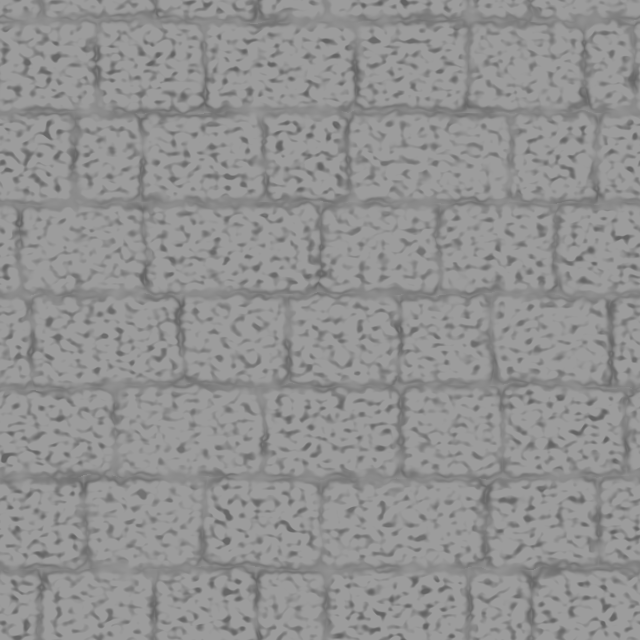
A three.js fragment shader for this texture map:

```glsl
// Grey cavity map of a rough stone block wall: seven courses of five or six blocks.
// Each course has jittered upright joints; a rounded-box distance shapes the blocks,
// and wrapping gradient noise adds ragged edges, patchy joint shadow and fine pits.

varying vec2 vUv;

const float COURSES = 7.0;
const float COURSE_SHIFT = 0.22;             // raises the first bed joint, in courses
const float MANY_BLOCKS = 6.0;
const float FEW_BLOCKS = 5.0;
const float JOINT_JITTER = 0.62;             // in block widths, below 1
const vec2 HALF_GAP = vec2(0.0050, 0.0075);  // half width of upright and bed joints
const float CORNER = 0.012;
const float EDGE_BLUR = 0.0045;
const float SHADOW_WIDTH = 0.0052;
const float RIM = 0.010;                     // smoother band inside each block edge

const float FACE_TONE = 0.612;
const float MORTAR_TONE = 0.555;
const float PIT_DEPTH = 0.20;
const float BED_SHADOW = 0.065;
const float UPRIGHT_SHADOW = 0.095;

vec2 hash2(vec2 p) {
  vec3 q = fract(p.xyx * vec3(0.1031, 0.1030, 0.0973));
  q += dot(q, q.yzx + 33.33);
  return fract((q.xx + q.yz) * q.zy);
}

// One corner's share of gradient noise; cells wrap at the period.
float slope(vec2 cell, vec2 offset, vec2 period) {
  vec2 gradient = hash2(mod(cell, period) + period * 1.7) * 2.0 - 1.0;
  return dot(gradient, offset);
}

float noise(vec2 uv, vec2 period) {
  vec2 p = uv * period;
  vec2 cell = floor(p);
  vec2 f = p - cell;
  vec2 w = f * f * f * (f * (f * 6.0 - 15.0) + 10.0);
  vec2 e = vec2(1.0, 0.0);
  float low = mix(slope(cell, f, period), slope(cell + e, f - e, period), w.x);
  float high = mix(slope(cell + e.yx, f - e.yx, period),
                   slope(cell + 1.0, f - 1.0, period), w.x);
  return 1.3 * mix(low, high, w.y);
}

// Position of an upright joint, in block widths along its course.
float jointAt(float index, float course, float blocks) {
  float r = hash2(vec2(mod(index, blocks) + 3.0, course * 5.0 + 11.0)).x;
  return index + JOINT_JITTER * (r - 0.5);
}

float roundedBox(vec2 p, vec2 halfSize) {
  vec2 d = abs(p) - halfSize + CORNER;
  return length(max(d, 0.0)) + min(max(d.x, d.y), 0.0) - CORNER;
}

// Dense chisel relief, slightly longer across than up; high values are hollows.
float relief(vec2 uv) {
  vec2 bend = vec2(noise(uv, vec2(37.0)), noise(uv, vec2(41.0)));
  vec2 p = uv + 0.005 * bend;
  return noise(p, vec2(61.0, 85.0)) + 0.65 * noise(p, vec2(83.0, 103.0));
}

void main() {
  // Uneven courses and ragged edges
  vec2 wave = vec2(noise(vUv, vec2(8.0, 11.0)), noise(vUv, vec2(7.0, 9.0)));
  vec2 ragged = vec2(noise(vUv, vec2(33.0)), noise(vUv, vec2(39.0)));
  vec2 p = vUv + 0.007 * wave + 0.007 * ragged;

  // Course: three of the seven hold fewer, longer blocks
  float height = p.y * COURSES + COURSE_SHIFT;
  float course = mod(floor(height), COURSES);
  float longCourse = step(abs(mod(course * course * course, COURSES) - 1.0), 0.5);
  float blocks = mix(MANY_BLOCKS, FEW_BLOCKS, longCourse);

  // Block between two neighbouring joints
  float along = p.x * blocks - mix(0.2, 0.57, mod(course, 2.0));
  float index = floor(along);
  if (along < jointAt(index, course, blocks)) index -= 1.0;
  else if (along > jointAt(index + 1.0, course, blocks)) index += 1.0;
  float left = jointAt(index, course, blocks);
  float right = jointAt(index + 1.0, course, blocks);
  vec2 local = vec2((along - 0.5 * (left + right)) / blocks,
                    (fract(height) - 0.5) / COURSES);
  vec2 halfSize = 0.5 * vec2((right - left) / blocks, 1.0 / COURSES) - HALF_GAP;
  float hollow = relief(vUv);
  float edge = roundedBox(local, halfSize) + 0.006 * hollow;

  // Pitted face, a little calmer near its rim and different from block to block
  float wear = hash2(vec2(mod(index, blocks) + 19.0, course + 41.0)).y;
  float inside = smoothstep(-0.002, RIM, -edge);
  float face = FACE_TONE - PIT_DEPTH * mix(0.8, 1.15, wear)
             * mix(0.3, 1.0, inside) * smoothstep(-0.06, 0.72, hollow);

  // Mortar and the patchy shadow along the block edge
  float mortar = MORTAR_TONE + 0.045 * noise(vUv, vec2(47.0, 59.0));
  float patches = noise(vUv, vec2(13.0, 15.0)) + 0.6 * noise(vUv, vec2(29.0, 34.0));
  float patchy = mix(0.1, 1.5, smoothstep(-0.45, 0.45, patches));
  vec2 reach = abs(local) - halfSize;
  float upright = smoothstep(-0.008, 0.008, reach.x - reach.y);
  float fromLine = (edge - 0.0035) / SHADOW_WIDTH;
  float shadow = mix(BED_SHADOW, UPRIGHT_SHADOW, upright) * patchy
               * exp(-fromLine * fromLine);

  float tone = mix(face, mortar, smoothstep(-EDGE_BLUR, EDGE_BLUR, edge)) - shadow;
  gl_FragColor = vec4(vec3(tone), 1.0);
}
```
